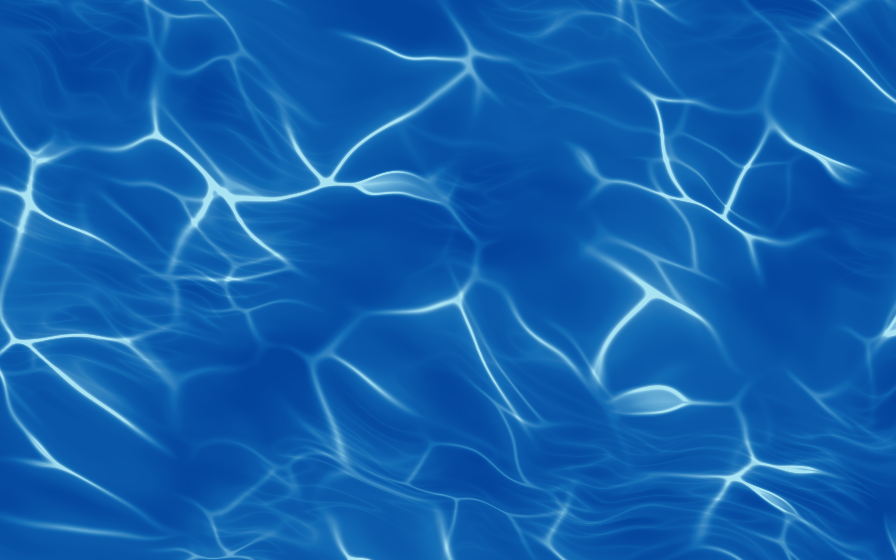
Give the GLSL for this texture, as a Shadertoy shader.

```glsl
const vec3 DEEP_BLUE  = vec3(0.010, 0.265, 0.612);
const vec3 POOL_BLUE  = vec3(0.040, 0.350, 0.670);
const vec3 CLEAR_BLUE = vec3(0.070, 0.420, 0.710);
const vec3 HAZE_BLUE  = vec3(0.180, 0.500, 0.745);
const vec3 SKY_BLUE   = vec3(0.360, 0.650, 0.830);
const vec3 GLINT      = vec3(0.660, 0.890, 0.955);

vec2 hash2(vec2 p) {
    vec3 q = fract(p.xyx * vec3(0.1031, 0.1030, 0.0973));
    q += dot(q, q.yzx + 33.33);
    return fract((q.xx + q.yz) * q.zy);
}

float cornerGradient(vec2 cell, vec2 offset) {
    return dot(hash2(cell) * 2.0 - 1.0, offset);
}

float gradientNoise(vec2 p) {
    vec2 i = floor(p), f = fract(p);
    vec2 u = f * f * f * (f * (f * 6.0 - 15.0) + 10.0);
    vec2 e = vec2(1.0, 0.0);
    float low  = mix(cornerGradient(i, f), cornerGradient(i + e, f - e), u.x);
    float high = mix(cornerGradient(i + e.yx, f - e.yx), cornerGradient(i + 1.0, f - 1.0), u.x);
    return mix(low, high, u.y);
}

vec2 warp(vec2 p, float frequency, float amount) {
    vec2 q = p * frequency;
    return p + amount * vec2(gradientNoise(q + 17.3), gradientNoise(q + 61.8));
}

float smoothMin(float a, float b, float k) {
    float h = max(k - abs(a - b), 0.0) / k;
    return min(a, b) - 0.25 * k * h * h;
}

// x: rounded distance to the cell border, y: random value of the cell
vec2 cellWeb(vec2 p) {
    vec2 base = floor(p), f = fract(p);
    vec2 nearestCell = vec2(0.0), nearest = vec2(0.0);
    float best = 8.0;
    for (int y = -1; y <= 1; y++)
    for (int x = -1; x <= 1; x++) {
        vec2 cell = vec2(x, y);
        vec2 toSeed = cell + 0.05 + 0.9 * hash2(base + cell) - f;
        float d = dot(toSeed, toSeed);
        if (d < best) { best = d; nearest = toSeed; nearestCell = cell; }
    }
    float border = 2.0;
    for (int y = -2; y <= 2; y++)
    for (int x = -2; x <= 2; x++) {
        vec2 cell = nearestCell + vec2(x, y);
        vec2 toSeed = cell + 0.05 + 0.9 * hash2(base + cell) - f;
        vec2 gap = toSeed - nearest;
        if (dot(gap, gap) > 0.0001)
            border = smoothMin(border, dot(0.5 * (nearest + toSeed), normalize(gap)), 0.06);
    }
    return vec2(max(border, 0.0), hash2(base + nearestCell + 7.0).x);
}

// Filaments that swell into bright-rimmed lenses, with a halo per cell
float filaments(vec2 p, vec2 density, float strength, float swell) {
    vec2 web = cellWeb(p * density);
    float d = web.x / sqrt(density.x * density.y);
    float width = mix(0.0085, 0.0038, strength);
    float rimOffset = (d - swell) / width;
    float rim = exp(-rimOffset * rimOffset);
    float fill = smoothstep(swell + 0.003, swell - 0.003, d) * smoothstep(0.0, 0.008, swell);
    float halo = exp(-d / mix(0.006, 0.030, web.y));
    return strength * (0.68 * rim + 0.50 * fill + 0.32 * halo);
}

// Thin rippled streaks along the zero lines of stretched noise
float streaks(vec2 p, vec2 density) {
    return pow(1.0 - min(abs(gradientNoise(p * density)) * 1.6, 1.0), 9.0);
}

vec3 waterColor(float light) {
    vec3 color = mix(DEEP_BLUE, POOL_BLUE, smoothstep(-0.05, 0.12, light));
    color = mix(color, CLEAR_BLUE, smoothstep(0.10, 0.25, light));
    color = mix(color, HAZE_BLUE, smoothstep(0.22, 0.42, light));
    color = mix(color, SKY_BLUE, smoothstep(0.38, 0.68, light));
    return mix(color, GLINT, smoothstep(0.60, 0.95, light));
}

void mainImage(out vec4 fragColor, in vec2 fragCoord) {
    vec2 uv = fragCoord / iResolution.y;

    // Slanted, bent water surface
    vec2 p = warp(warp(uv, 2.8, 0.14), 8.0, 0.035);
    p.y += 0.30 * p.x;

    // Soft clouds of light
    float veil = 0.035 + 0.15 * gradientNoise(p * vec2(2.2, 3.2) + 4.0)
               + 0.13 * gradientNoise(p * vec2(5.5, 9.0) + 31.0)
               + 0.05 * gradientNoise(p * vec2(12.0, 24.0) + 53.0);

    // Main web, and a fainter deeper one
    float strength = smoothstep(-0.22, 0.30, gradientNoise(uv * 3.6 + 9.0));
    float swell = 0.028 * smoothstep(0.14, 0.44, gradientNoise(uv * 5.2 + 23.0));
    float light = veil + filaments(p + 3.0, vec2(3.9, 6.0), strength, swell);
    vec2 deep = warp(p, 5.0, 0.08) + 11.0;
    float deepStrength = smoothstep(-0.15, 0.40, gradientNoise(uv * 3.8 + 47.0));
    light += 0.45 * filaments(deep, vec2(4.6, 8.0), deepStrength, 0.0);

    // Fine ripples in scattered patches
    float patches = smoothstep(-0.10, 0.35, gradientNoise(uv * 3.4 + 71.0));
    light += 0.20 * patches * streaks(warp(p, 5.0, 0.06), vec2(4.0, 17.0));
    light += 0.10 * patches * streaks(warp(p, 7.0, 0.05) + 5.0, vec2(7.0, 34.0));

    fragColor = vec4(waterColor(light), 1.0);
}
```
